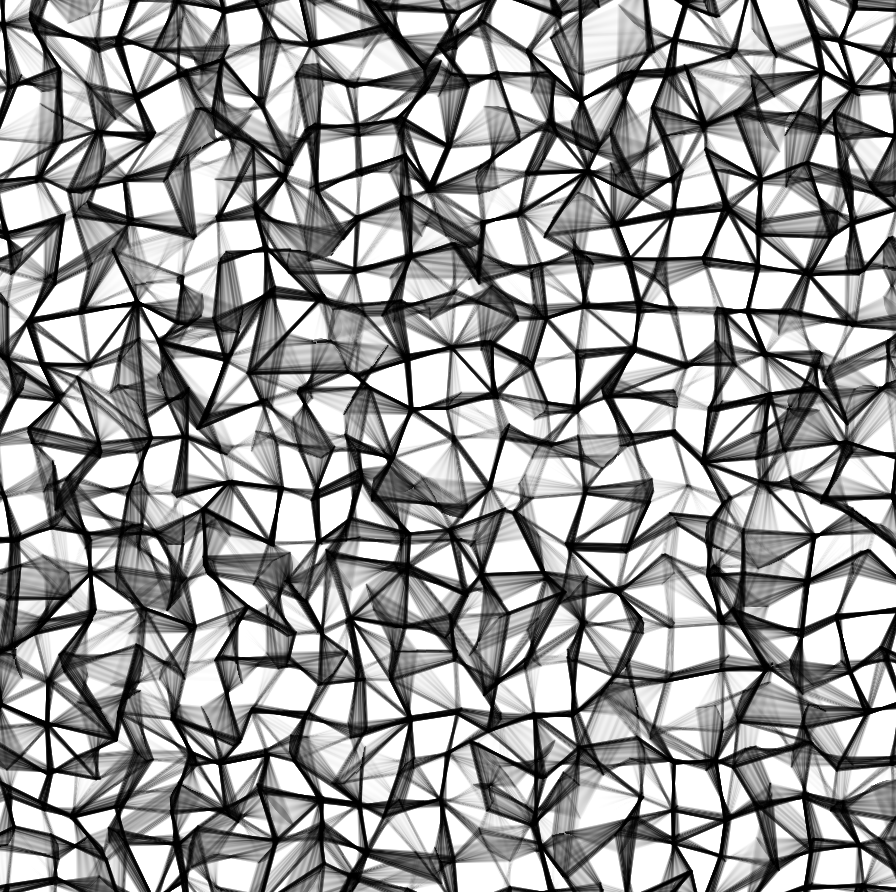
A WebGL 1 fragment shader for this pattern:

```glsl
precision highp float;
uniform vec2 u_resolution;

// A mesh node that wanders around its anchor
struct Node {
  vec2 anchor;
  vec2 phase;
  float reach;
};

vec2 hash2(vec2 p) {
  vec3 q = fract(p.xyx * vec3(0.1031, 0.1030, 0.0973) + 0.37);
  q += dot(q, q.yzx + 33.33);
  return fract((q.xx + q.yz) * q.zy);
}

Node makeNode(vec2 id) {
  vec2 h = hash2(id + 17.0);
  float r = fract(7.0 * h.x + 13.0 * h.y);
  vec2 bend = sin(1.8 * id.yx + 0.7 * id);
  return Node(id + 0.4 * (h - 0.5) + 0.2 * bend,
              hash2(id + 43.0), 0.05 + 0.52 * r * r);
}

// Parabolic wave path, close to a sine
vec2 nodeAt(Node n, float time) {
  vec2 w = 2.0 * fract(n.phase + time * vec2(0.45, 0.57)) - 1.0;
  return n.anchor + n.reach * 4.0 * w * (1.0 - abs(w));
}

float signedDistance(vec2 p, vec2 a, vec2 b) {
  vec2 ab = b - a;
  vec2 ap = p - a;
  return (ap.x * ab.y - ap.y * ab.x) / max(length(ab), 0.001);
}

// Share of time that the moving thread between two nodes covers p
float sweptThread(vec2 p, Node m, Node n, float pixel) {
  const float halfWidth = 0.03;
  vec2 low = min(m.anchor - m.reach, n.anchor - n.reach) - 0.06;
  vec2 high = max(m.anchor + m.reach, n.anchor + n.reach) + 0.06;
  if (any(lessThan(p, low)) || any(greaterThan(p, high))) return 0.0;

  vec2 a0 = nodeAt(m, 0.0);
  vec2 b0 = nodeAt(n, 0.0);
  float d0 = signedDistance(p, a0, b0);
  float cover = 0.0;
  for (int k = 0; k < 4; k++) {
    // Slow start, fast finish
    float s = 0.25 * float(k + 1);
    vec2 a1 = nodeAt(m, s * s);
    vec2 b1 = nodeAt(n, s * s);
    float d1 = signedDistance(p, a1, b1);
    float lo = min(d0, d1) - 0.5 * pixel;
    float hi = max(d0, d1) + 0.5 * pixel;
    float overlap = min(hi, halfWidth) - max(lo, -halfWidth);
    if (overlap > 0.0) {
      // Limit to the thread's length at the moment of crossing
      float change = d0 - d1;
      float t = abs(change) < 0.0001 ? 0.5 : clamp(d0 / change, 0.0, 1.0);
      vec2 a = mix(a0, a1, t);
      vec2 ab = mix(b0, b1, t) - a;
      float len = max(length(ab), 0.001);
      float along = dot(p - a, ab) / len;
      float inside = min(along, len - along) + 0.02;
      float streaks = 1.0 + 0.25 * sin(15.0 * (float(k) + t));
      cover += clamp(inside / pixel + 0.5, 0.0, 1.0)
             * streaks * overlap / (hi - lo);
    }
    a0 = a1;
    b0 = b1;
    d0 = d1;
  }
  return 0.25 * cover;
}

void main() {
  float pixel = 20.0 / u_resolution.x;
  vec2 p = gl_FragCoord.xy * pixel;
  vec2 cell = floor(p);
  float ink = 0.0;

  for (int j = -1; j <= 1; j++) {
    vec2 id = cell + vec2(-1.0, float(j));
    Node corner = makeNode(id);
    Node up = makeNode(id + vec2(0.0, 1.0));
    for (int i = 0; i < 3; i++) {
      Node right = makeNode(id + vec2(1.0, 0.0));
      Node across = makeNode(id + 1.0);

      // Two sides and one faint diagonal per cell
      vec2 strength = 0.1 + 0.9 * smoothstep(0.0, 0.5, hash2(id + 97.0));
      vec2 pick = hash2(id + 131.0);
      float diagonal = max(0.0, 0.8 * pick.x - 0.3);
      Node from = corner;
      Node to = across;
      if (pick.y > 0.5) {
        from = right;
        to = up;
      }
      ink += strength.x * sweptThread(p, corner, right, pixel);
      ink += strength.y * sweptThread(p, corner, up, pixel);
      ink += diagonal * sweptThread(p, from, to, pixel);

      corner = right;
      up = across;
      id.x += 1.0;
    }
  }

  // Ink absorbs light from white paper
  float light = exp(-8.0 * ink);
  gl_FragColor = vec4(vec3(clamp(1.04 * light - 0.01, 0.0, 1.0)), 1.0);
}
```
